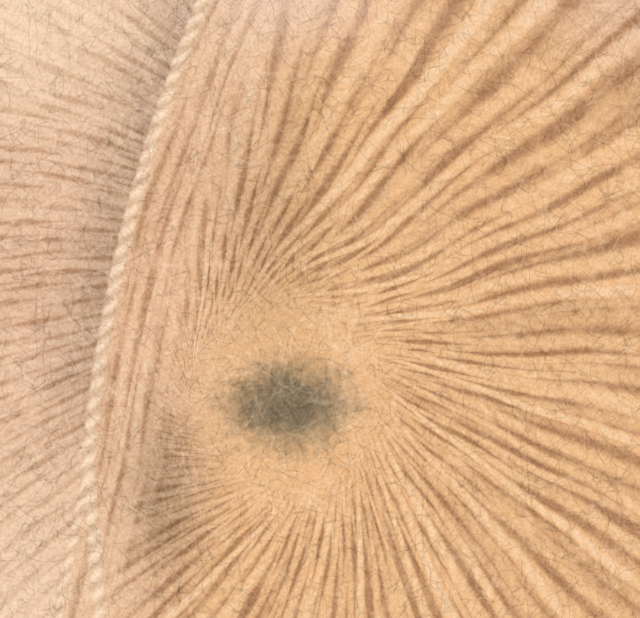
This texture is drawn by a WebGL 2 fragment shader. Its source:

```glsl
#version 300 es
precision highp float;
// A ball of fuzzy peach mohair yarn: swirling strands, a raised cord and a dark core.
uniform vec2 u_resolution;
out vec4 fragColor;

const float TAU = 6.2831853;
const vec2 CORE = vec2(0.466, 0.351);
const vec3 SHADOW = vec3(0.66, 0.47, 0.33);
const vec3 PEACH = vec3(0.94, 0.74, 0.54);
const vec3 BLUSH = vec3(0.90, 0.74, 0.62);
const vec3 CREAM = vec3(1.0, 0.89, 0.77);
const vec3 CORE_GREY = vec3(0.48, 0.42, 0.33);

float hash(float n) {
  return fract(sin(n * 12.9898 + 4.1) * 43758.545);
}

vec2 gradientAt(vec2 cell) {
  vec3 q = fract(cell.xyx * vec3(0.1031, 0.1030, 0.0973));
  q += dot(q, q.yzx + 33.33);
  float a = TAU * fract((q.x + q.y) * q.z);
  return vec2(cos(a), sin(a));
}

// Gradient noise, roughly -0.7 to 0.7
float noise(vec2 p) {
  vec2 i = floor(p), f = p - i;
  vec2 w = f * f * f * (f * (f * 6.0 - 15.0) + 10.0);
  vec2 e = vec2(1.0, 0.0);
  float low = mix(dot(gradientAt(i), f), dot(gradientAt(i + e), f - e), w.x);
  float high = mix(dot(gradientAt(i + e.yx), f - e.yx), dot(gradientAt(i + 1.0), f - 1.0), w.x);
  return mix(low, high, w.y);
}

mat2 rotation(float a) {
  return mat2(cos(a), sin(a), -sin(a), cos(a));
}

float glow(vec2 p, vec2 center, vec2 size) {
  vec2 q = (p - center) / size;
  return exp(-dot(q, q));
}

// Brightness of repeated plied strands; u crosses them, count closes the loop
float strands(float u, float along, float count, float seed) {
  float id = mod(floor(u), count) + seed;
  float drift = noise(vec2(id * 3.7 + 0.5, along * 6.0));
  float x = fract(u) - 0.5 + 0.2 * (hash(id) - 0.5) + 0.12 * drift;
  float width = mix(0.26, 0.46, hash(id + 31.7));
  float body = 1.0 - smoothstep(0.2, 1.2, abs(x) / width);
  float ply = sin(TAU * (along / 0.034 + x * 1.2 + hash(id + 7.3)));
  float level = mix(0.55, 1.05, hash(id + 71.0)) + 0.4 * drift;
  return body * level * (0.94 + 0.11 * ply);
}

// One thick twisted cord: x is coverage, y is brightness
vec2 cord(float d, float along, float radius) {
  float x = d / radius;
  float cover = 1.0 - smoothstep(0.6, 1.15, abs(x));
  float ply = sin(TAU * (along / 0.031 - x * 0.28));
  return vec2(cover, 0.83 - 0.2 * x * x + 0.19 * ply);
}

// Thin curling fibres from the zero lines of stretched noise
float hairs(vec2 p, float scale, float seed) {
  float sum = 0.0;
  for (int i = 0; i < 6; i++) {
    float k = float(i) + seed;
    vec2 q = rotation(k * 1.13) * p * vec2(scale, scale * 0.4) + k * 17.3;
    float line = 1.0 - smoothstep(0.01, 0.065, abs(noise(q)));
    sum += line * smoothstep(-0.1, 0.25, noise(q * 0.8 + 41.0));
  }
  return sum;
}

// Left border of the long bundle, as x for a height
float bundleEdge(float y) {
  float t = y - 0.243;
  return 0.142 + (t > 0.0 ? 0.08 * t + 0.22 * t * t : 0.2 * t);
}

// Fraction of a turn on a spiral tangent to a circle around the core
float swirlTurn(vec2 d, float radius) {
  float bend = asin(min(radius / max(length(d), 0.001), 1.0));
  return fract((atan(d.y, d.x) - bend) / TAU);
}

// Two crossing layers of strands leaving the core
float coreFan(vec2 p) {
  vec2 d = p - CORE;
  float r = length(d);
  float upperLeft = smoothstep(0.1, 0.95, dot(d / max(r, 0.001), vec2(-0.6, 0.8)));
  float radius = 0.112 + 0.045 * upperLeft + 0.012 * noise(p * 6.0);
  float top = strands(swirlTurn(d, radius) * 71.0, r, 71.0, 3.0);
  float under = strands(swirlTurn(d, radius * 0.72) * 103.0, r, 103.0, 211.0);
  return mix(0.64, max(top, under * 0.72), smoothstep(0.10, 0.25, r));
}

float sideFan(vec2 p) {
  vec2 d = vec2(0.72, 0.56) - p;
  float a = atan(d.y, d.x) + 0.012 * noise(p * 7.0);
  float top = strands(a * 25.0 + 60.0, length(d), 200.0, 17.0);
  float under = strands((a + 0.25 * p.x) * 37.0 + 90.0, length(d), 200.0, 403.0);
  return max(top, under * 0.8);
}

// Long strands beside the cord, some leaning across the others
float bundleStrands(float side, float y) {
  float top = strands(side * 33.0 + 40.0, y, 200.0, 91.0);
  float under = strands((side - 0.07 * y) * 46.0 + 40.0, y, 200.0, 307.0);
  return max(top, under * 0.85);
}

void main() {
  vec2 p = gl_FragCoord.xy / u_resolution.y;
  float side = p.x - bundleEdge(p.y);
  float r = length(p - CORE);
  float right = smoothstep(-0.004, 0.006, side);

  // Strand relief: fan, parallel bundle, then the far side of the ball
  float sway = 0.012 * noise(p * vec2(7.0, 4.0));
  float bundle = mix(bundleStrands(side + sway, p.y), 0.68, 0.25);
  float bundleFade = smoothstep(0.07, 0.17, side + 0.05 * smoothstep(0.25, 0.0, p.y));
  float relief = mix(bundle, coreFan(p), bundleFade);
  relief = mix(mix(sideFan(p), 0.66, 0.3), relief, right);
  float fuzz = noise(p * 13.0) + 0.5 * noise(p * 29.0);
  relief = mix(relief, 0.68 + 0.2 * fuzz, 0.2 + 0.25 * smoothstep(-0.1, 0.5, fuzz));

  // Local tint and broad light
  float pink = max(1.0 - right, 0.65 * (1.0 - smoothstep(0.05, 0.28, side)));
  pink = max(pink, glow(p, vec2(1.04, 1.0), vec2(0.16, 0.10)));
  vec3 color = mix(SHADOW, mix(PEACH, BLUSH, pink), smoothstep(-0.05, 0.75, relief));
  color = mix(color, CREAM, 0.4 * smoothstep(0.68, 1.0, relief));
  color = mix(color, CREAM, 0.65 * glow(p, vec2(0.02, 0.99), vec2(0.24, 0.2)));
  color = mix(color, vec3(0.97, 0.85, 0.78), 0.55 * glow(p, vec2(0.48, 1.0), vec2(0.17, 0.08)));
  color = mix(color, CREAM, 0.4 * glow(p, vec2(0.03, 0.06), vec2(0.16, 0.22)));
  color *= 1.0 - 0.15 * (1.0 - right) * smoothstep(-0.13, 0.0, side) * smoothstep(0.2, 0.5, p.y);
  color *= 1.0 - 0.22 * glow(p, vec2(0.27, 0.20), vec2(0.06, 0.13));
  color *= 1.0 - 0.11 * glow(p, vec2(0.43, 0.64), vec2(0.09, 0.18));

  // Raised cord that splits in two near the bottom
  float t = p.y - 0.243;
  float mainX = 0.142 + 0.08 * abs(t) + 0.22 * pow(max(t, 0.0), 2.0);
  vec2 branch = cord(side, p.y + 0.01, 0.009);
  vec2 ridge = cord(p.x - mainX, p.y, 0.0125);
  color = mix(color, mix(SHADOW, CREAM, branch.y), 0.75 * branch.x * step(t, 0.0));
  color = mix(color, mix(SHADOW, CREAM, ridge.y), 0.88 * ridge.x);

  // Dark core dissolving into fibres
  vec2 oval = (p - CORE - vec2(0.0, -0.006)) / vec2(0.108, 0.074);
  float ragged = length(oval) + 0.25 * noise(p * 22.0) + 0.25 * noise(p * 75.0);
  float core = 1.0 - smoothstep(0.25, 1.35, ragged);
  color = mix(color, CORE_GREY, 0.95 * core);

  // Loose fibres: dark ones beneath, light ones above, then fine grain
  float halo = smoothstep(0.32, 0.08, r);
  float dark = hairs(p, 43.0, 23.0);
  color *= 1.0 - min(0.075 * dark, 0.24);
  float fibres = 0.8 * hairs(p, 17.0, 0.0) + 0.8 * hairs(p, 34.0, 9.0) + 0.4 * hairs(p, 60.0, 15.0);
  float fibreMix = min(fibres * (0.12 + 0.06 * halo + 0.05 * pink), 0.6);
  color = mix(color, mix(vec3(1.0, 0.88, 0.75), vec3(0.80, 0.72, 0.60), core), fibreMix);
  color += 0.03 * noise(p * 85.0) + 0.06 * noise(p * 190.0);
  fragColor = vec4(clamp(color, 0.0, 1.0), 1.0);
}
```
